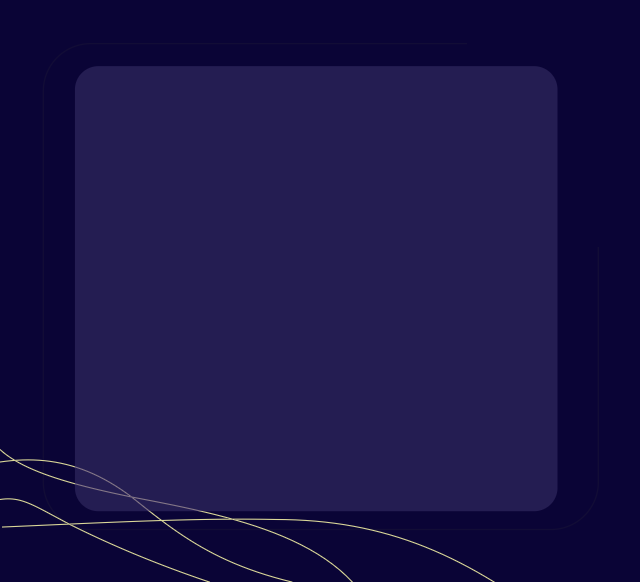
Write a Shadertoy shader that draws this background.

```glsl
// Lengths are percentages of the canvas width
const vec3 BACKDROP = vec3(0.04, 0.015, 0.21);
const vec3 PANEL_COLOR = vec3(0.14, 0.112, 0.322);
const vec3 FRAME_COLOR = vec3(0.07, 0.05, 0.21);
const vec3 STRAND_COLOR = vec3(0.86, 0.85, 0.60);
const vec3 VEILED_STRAND = vec3(0.52, 0.47, 0.53);

const vec2 PANEL_CENTER = vec2(49.41, 45.83);
const vec2 PANEL_HALF = vec2(37.70, 34.77);
const float PANEL_RADIUS = 3.65;
const vec2 FRAME_CENTER = vec2(50.13, 46.16);
const vec2 FRAME_HALF = vec2(43.36, 37.96);
const float FRAME_RADIUS = 7.4;
const vec2 FRAME_GAP = vec2(73.0, 52.3);
const float FRAME_HALF_WIDTH = 0.10;
const float STRAND_HALF_WIDTH = 0.085;
const float STRAND_TOP = 22.0;
const int CURVE_STEPS = 24;

float roundedBox(vec2 p, vec2 halfSize, float radius) {
    vec2 q = abs(p) - halfSize + radius;
    return length(max(q, 0.0)) + min(max(q.x, q.y), 0.0) - radius;
}

float segmentDistance(vec2 p, vec2 a, vec2 b) {
    vec2 ab = b - a;
    float h = clamp(dot(p - a, ab) / dot(ab, ab), 0.0, 1.0);
    return length(p - a - h * ab);
}

vec2 bezier(vec2 a, vec2 b, vec2 c, vec2 d, float t) {
    float s = 1.0 - t;
    return s * s * s * a + 3.0 * s * t * (s * b + t * c) + t * t * t * d;
}

float curveDistance(vec2 p, vec2 a, vec2 b, vec2 c, vec2 d) {
    float nearest = 1e3;
    vec2 previous = a;
    for (int i = 1; i <= CURVE_STEPS; i++) {
        vec2 next = bezier(a, b, c, d, float(i) / float(CURVE_STEPS));
        nearest = min(nearest, segmentDistance(p, previous, next));
        previous = next;
    }
    return nearest;
}

// Two cubic curves joined at the point d
float strand(vec2 p, vec2 a, vec2 b, vec2 c, vec2 d, vec2 e, vec2 f, vec2 g) {
    return min(curveDistance(p, a, b, c, d), curveDistance(p, d, e, f, g));
}

float strands(vec2 p) {
    float falling = strand(p, vec2(0.0, 20.70), vec2(3.91, 17.06),
        vec2(12.37, 14.97), vec2(20.57, 13.28), vec2(33.59, 10.81),
        vec2(47.53, 8.07), vec2(55.05, 0.0));
    float arching = strand(p, vec2(0.0, 18.75), vec2(7.16, 19.79),
        vec2(13.67, 18.49), vec2(20.57, 13.28), vec2(27.99, 7.29),
        vec2(33.85, 2.86), vec2(45.60, 0.0));
    float lower = strand(p, vec2(0.0, 12.89), vec2(3.39, 13.41),
        vec2(5.21, 11.98), vec2(10.94, 8.98), vec2(18.23, 5.34),
        vec2(25.39, 2.47), vec2(32.70, 0.0));
    float sweeping = strand(p, vec2(0.39, 8.59), vec2(15.62, 9.24),
        vec2(29.95, 10.03), vec2(42.97, 9.77), vec2(55.99, 9.77),
        vec2(66.41, 6.64), vec2(77.20, 0.0));
    return min(min(falling, arching), min(lower, sweeping));
}

float coverage(float signedDistance, float pixel) {
    return clamp(0.5 - signedDistance / pixel, 0.0, 1.0);
}

void mainImage(out vec4 fragColor, in vec2 fragCoord) {
    float pixel = 100.0 / iResolution.x;
    vec2 p = fragCoord * pixel;
    vec3 color = BACKDROP;

    // Faint frame, open at its upper right corner
    float frame = abs(roundedBox(p - FRAME_CENTER, FRAME_HALF, FRAME_RADIUS));
    float gap = step(FRAME_GAP.x, p.x) * step(FRAME_GAP.y, p.y);
    color = mix(color, FRAME_COLOR, coverage(frame - FRAME_HALF_WIDTH, pixel) * (1.0 - gap));

    // Rounded panel
    float panel = coverage(roundedBox(p - PANEL_CENTER, PANEL_HALF, PANEL_RADIUS), pixel);
    color = mix(color, PANEL_COLOR, panel);

    // Flowing strands, muted where the panel veils them
    if (p.y < STRAND_TOP) {
        vec3 strandColor = mix(STRAND_COLOR, VEILED_STRAND, panel);
        color = mix(color, strandColor, coverage(strands(p) - STRAND_HALF_WIDTH, pixel));
    }
    fragColor = vec4(color, 1.0);
}
```
